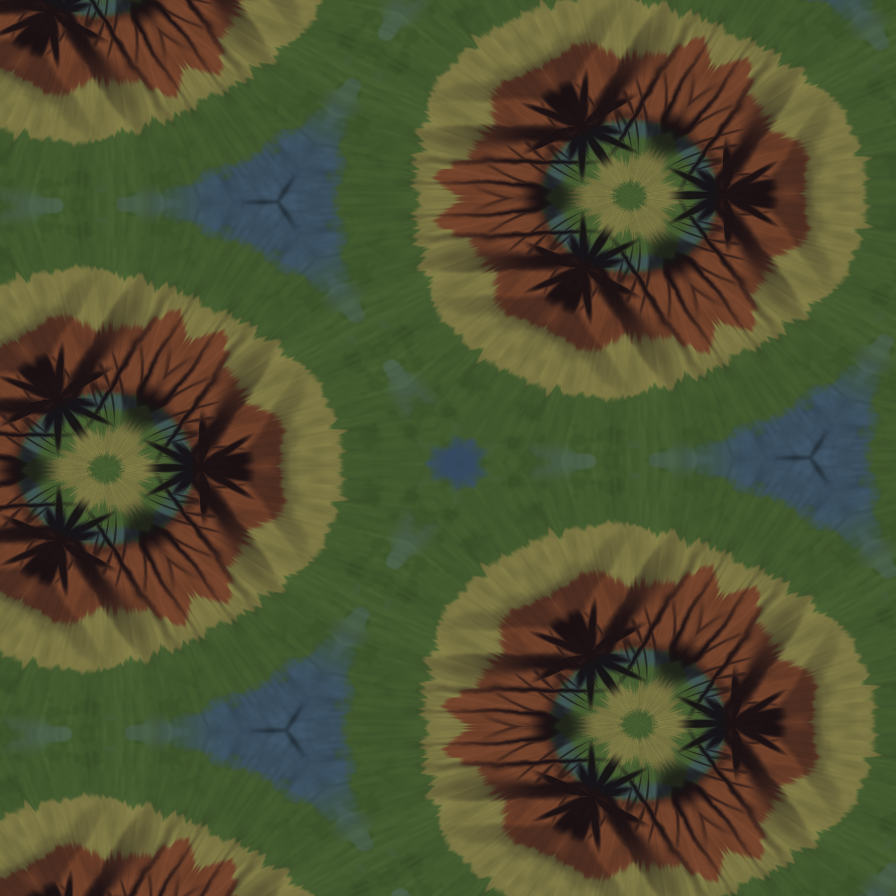
A Shadertoy shader for this pattern:

```glsl
// Tie-dye kaleidoscope: ringed blossoms on a slightly stretched, turned hexagonal lattice.
// Each cell is folded into one mirrored 60 degree wedge; the rings, ink veins and blue
// triangles are drawn there once, with stretched value noise fraying their edges.

float hash(vec2 p) {
    vec3 h = fract(vec3(p.xyx) * 0.1031);
    h += dot(h, h.yzx + 33.33);
    return fract((h.x + h.y) * h.z);
}

float noise(vec2 p) {
    vec2 i = floor(p), f = fract(p);
    f = f * f * (3.0 - 2.0 * f);
    return mix(mix(hash(i), hash(i + vec2(1, 0)), f.x),
               mix(hash(i + vec2(0, 1)), hash(i + vec2(1, 1)), f.x), f.y);
}

float fbm(vec2 p) {
    float sum = 0.0, amp = 0.5;
    for (int i = 0; i < 4; i++) {
        sum += amp * noise(p);
        p = p * 2.03 + 17.3;
        amp *= 0.5;
    }
    return sum / 0.9375;
}

// Thin dark line along the mid level of the noise
float vein(vec2 p) {
    return smoothstep(0.62, 0.98, 1.0 - abs(2.0 * noise(p) - 1.0));
}

// Soft disc test: 1 where d is below the limit
float inside(float d, float limit, float soft) {
    return 1.0 - smoothstep(limit - soft, limit + soft, d);
}

// Offset from the nearest lattice centre, rows one unit apart
vec2 hexCell(vec2 p) {
    vec2 size = vec2(1.7320508, 1.0);
    vec2 a = mod(p + 0.5 * size, size) - 0.5 * size;
    vec2 b = mod(p, size) - 0.5 * size;
    return dot(a, a) < dot(b, b) ? a : b;
}

void mainImage(out vec4 fragColor, in vec2 fragCoord) {
    vec2 uv = fragCoord / iResolution.xy - vec2(0.703, 0.781);
    vec2 cell = hexCell(mat2(1.0, -0.016, 0.016, 1.0) * uv / vec2(0.681, 0.59));

    // Fold into the wedge: angle 0 faces the small blue star, 60 degrees the big triangle
    float r = length(cell);
    float third = 2.0943951;
    float a = abs(mod(atan(cell.y, cell.x) + 0.5 * third, third) - 0.5 * third);
    vec2 f = r * vec2(cos(a), sin(a));
    float along = dot(f, vec2(0.5, 0.866));
    float across = dot(f, vec2(0.866, -0.5));
    float rim = 0.5 - across * 0.5 - along * 0.866 + 0.0;
    rim = 0.5 - dot(f, vec2(0.866, 0.5));
    float rimPos = dot(f, vec2(-0.5, 0.866));

    // Fibres run outwards and fray every border
    float fibre = fbm(vec2(a * 26.0, r * 12.0)) - 0.5;
    float hair = noise(vec2(a * 75.0, r * 22.0)) - 0.5;
    float cloth = fbm(f * 32.0 + 5.0);
    float fray = 0.035 * fibre + 0.014 * hair;

    vec3 green = vec3(0.26, 0.35, 0.18);
    vec3 darkGreen = vec3(0.19, 0.27, 0.13);
    vec3 ochre = vec3(0.48, 0.46, 0.26);
    vec3 rust = vec3(0.44, 0.255, 0.165);
    vec3 blue = vec3(0.23, 0.31, 0.40);

    // Green ground, darker around the small star
    float starDist = length(f - vec2(0.577, 0.0));
    float shade = smoothstep(0.42, 0.72, cloth) * smoothstep(0.37, 0.45, r);
    vec3 col = mix(green, darkGreen, 0.5 * shade);
    col = mix(col, darkGreen, 0.55 * inside(starDist, 0.11, 0.08) * smoothstep(0.3, 0.65, cloth));

    // Pale beads along the seam between cells
    float bead = smoothstep(0.58, 0.78, noise(vec2(rim * 28.0, rimPos * 26.0)));
    col = mix(col, vec3(0.30, 0.38, 0.34), 0.6 * bead * inside(rim, 0.025, 0.02));

    // Blue triangle with a dark three-armed crease, and the small star
    float hubDist = length(f - vec2(0.2885, 0.5));
    float tri = smoothstep(0.462, 0.492, along + 0.07 * (cloth - 0.5) + 0.3 * fray);
    tri *= 1.0 - 0.75 * smoothstep(0.10, 0.21, hubDist);
    col = mix(col, blue * (0.88 + 0.24 * cloth), 0.9 * tri);
    col *= 1.0 - 0.3 * inside(rim, 0.004, 0.004) * inside(hubDist, 0.05, 0.025);
    float star = inside(starDist, 0.022 + 0.035 * noise(vec2(rimPos, rim) * 45.0), 0.013);
    col = mix(col, vec3(0.20, 0.28, 0.41), 0.85 * star);

    // Blossom: ochre ring, then rust with ragged tongues
    float petal = 0.371 + 0.019 * cos(3.0 * a) - 0.006 * cos(6.0 * a);
    col = mix(col, ochre, inside(r + fray, petal, 0.006));
    float tongue = 0.07 * (noise(vec2(across * 24.0, along * 4.0)) - 0.5);
    float rustEdge = 0.296 + 0.012 * cos(6.0 * a);
    col = mix(col, rust, inside(r + fray + tongue, rustEdge, 0.009));

    // Core: green disc with a blue fringe, ochre star and green eye
    col = mix(col, green, inside(r + 0.5 * fray, 0.145, 0.006));
    float fringe = inside(abs(r - 0.128), 0.014, 0.01) * smoothstep(0.4, 0.62, cloth);
    col = mix(col, blue, 0.65 * fringe);
    float coreStar = 0.079 + 0.013 * cos(6.0 * a);
    col = mix(col, ochre, 0.95 * inside(r + 1.3 * fray, coreStar, 0.012));
    col = mix(col, green, inside(r + 0.3 * fray, 0.027, 0.007));

    // Ink veins parallel to the wedge axis, branches, and a spiky burst on the core's rim
    vec2 bent = vec2(across, along) + 0.012 * (cloth - 0.5);
    float ink = vein(bent * vec2(27.0, 4.5) + 3.7);
    ink = max(ink, 0.75 * vein(vec2(a * 9.0 + r * 14.0, r * 9.0) + 8.1) * inside(r, 0.24, 0.06));
    ink *= smoothstep(0.065, 0.12, r) * (1.0 - 0.85 * smoothstep(0.17, 0.36, r)) * inside(r, 0.37, 0.02);
    vec2 fromBurst = f - vec2(0.155, 0.0);
    float spike = noise(vec2(atan(fromBurst.y, fromBurst.x) * 6.5, 2.0));
    ink = max(ink, inside(length(fromBurst), 0.015 + 0.085 * spike * spike, 0.018));
    ink = max(ink, 0.5 * inside(abs(r - 0.153), 0.008, 0.012) * smoothstep(0.4, 0.65, cloth));
    col = mix(col, vec3(0.06, 0.04, 0.06), 0.88 * ink);

    // Woven dye grain
    col *= 1.0 + 0.16 * fibre + 0.09 * hair + 0.12 * (cloth - 0.5);
    fragColor = vec4(col, 1.0);
}
```
